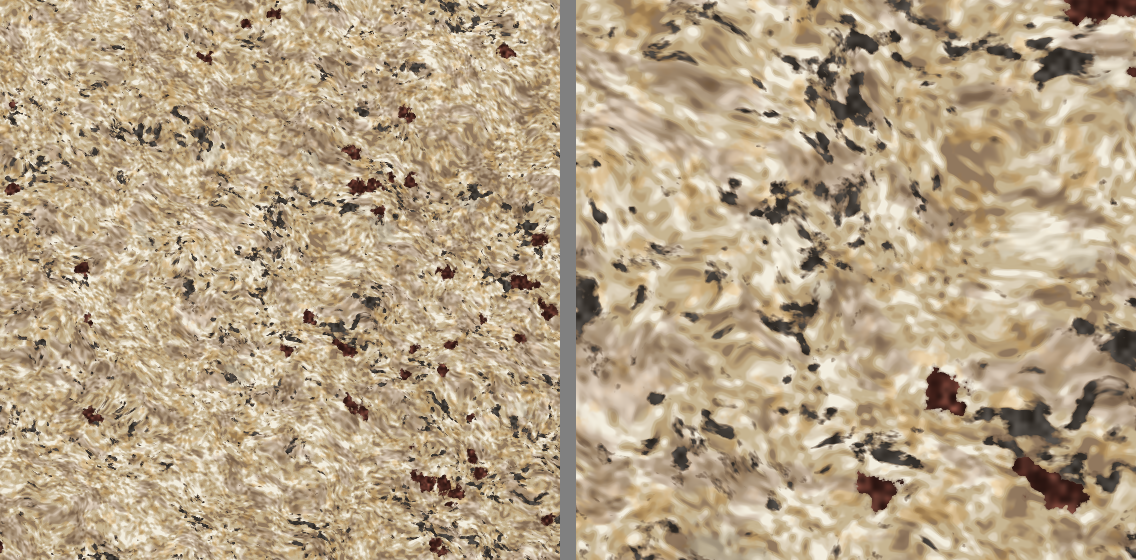
Left, the full canvas; right, a detail of the centre.
A Shadertoy shader for this texture:

```glsl
// Polished golden granite: a mottled cream and tan ground with slanting grain,
// taupe smears, pale quartz, black mica flecks and clustered red garnets.
// Layers of value noise make the ground; jittered cells scatter the crystals.

float hash(vec2 p) {
    vec3 h = fract(vec3(p.xyx) * 0.1031);
    h += dot(h, h.yzx + 33.33);
    return fract((h.x + h.y) * h.z);
}

float noise(vec2 p) {
    vec2 cell = floor(p), f = fract(p);
    f = f * f * (3.0 - 2.0 * f);
    return mix(mix(hash(cell), hash(cell + vec2(1, 0)), f.x),
               mix(hash(cell + vec2(0, 1)), hash(cell + vec2(1, 1)), f.x), f.y);
}

float fbm(vec2 p) {
    float sum = 0.0, amp = 0.533;
    for (int i = 0; i < 4; i++) {
        sum += amp * noise(p);
        p = mat2(1.6, 1.2, -1.2, 1.6) * p + 17.3;
        amp *= 0.5;
    }
    return sum;
}

// Signed depth inside scattered clusters of round lobes, in cell units
float clusters(vec2 p, float chance, float minRadius, float maxRadius, float seed) {
    vec2 home = floor(p);
    float depth = -1.0;
    for (int y = -1; y <= 1; y++)
    for (int x = -1; x <= 1; x++) {
        vec2 cell = home + vec2(x, y);
        vec2 id = cell + seed;
        float clump = smoothstep(0.2, 0.8, noise(id * 0.37)) * 2.0;
        if (hash(id) > chance * clump) continue;
        vec2 center = cell + 0.2 + 0.6 * vec2(hash(id + 31.7), hash(id + 57.1));
        float lobes = 1.0 + floor(4.0 * pow(hash(id + 83.9), 2.0));
        for (float i = 0.0; i < lobes; i++) {
            float radius = mix(minRadius, maxRadius, hash(id + 11.3 * i + 5.0));
            depth = max(depth, radius - length(p - center));
            center += radius * vec2(1.2, 1.8 * hash(id + 7.7 * i) - 1.2);
        }
    }
    return depth;
}

void mainImage(out vec4 fragColor, in vec2 fragCoord) {
    vec2 p = fragCoord / iResolution.y;
    float pixel = 1.0 / iResolution.y;

    // Grain coordinates: warped, slanting down to the right, stretched along x
    vec2 warp = vec2(fbm(p * 9.0), fbm(p * 9.0 + 40.0)) - 0.5;
    vec2 grain = mat2(0.9, 0.43, -0.43, 0.9) * (p + 0.06 * warp);
    grain.x *= 0.6;

    // Ground tone, from faint drifts to crisp single grains
    float tone = 0.1 + 1.3 * (fbm(p * 6.0 + 9.0) - 0.5)
               + 3.6 * (fbm(grain * 55.0 + 90.0) - 0.5)
               + 3.2 * (noise(grain * 150.0 + 3.0) - 0.5)
               + 3.6 * (noise(grain * vec2(330.0, 250.0) + 7.0) - 0.5);
    vec3 col = mix(vec3(0.57, 0.47, 0.37), vec3(0.72, 0.62, 0.46), smoothstep(-2.0, -1.0, tone));
    col = mix(col, vec3(0.78, 0.71, 0.57), smoothstep(-0.9, -0.2, tone));
    col = mix(col, vec3(0.86, 0.81, 0.72), smoothstep(0.2, 1.0, tone));
    col = mix(col, vec3(0.95, 0.93, 0.87), smoothstep(1.1, 2.2, tone));

    // Golden stains and taupe smears
    float gold = smoothstep(0.54, 0.76, fbm(p * 75.0 + 71.0));
    col = mix(col, vec3(0.78, 0.62, 0.38) + 0.05 * tone, 0.55 * gold);
    float taupe = smoothstep(0.54, 0.66, fbm(grain * vec2(44.0, 52.0) + 130.0));
    col = mix(col, vec3(0.62, 0.53, 0.45) + 0.07 * tone, 0.65 * taupe);

    // Pale and greyish quartz with ragged rims
    float ragged = fbm(p * 75.0 + 23.0) - 0.5;
    float quartz = clusters(grain * 13.0, 0.15, 0.08, 0.2, 200.0) + 0.5 * ragged;
    float milky = noise(p * 14.0 + 61.0);
    vec3 quartzColor = mix(vec3(0.73, 0.69, 0.60), vec3(0.90, 0.88, 0.82), milky);
    col = mix(col, quartzColor + 0.05 * tone, 0.7 * smoothstep(-0.03, 0.06, quartz));

    // Small mica flecks strewn along streaks, with brown fringes
    float streak = fbm(grain * vec2(17.0, 24.0) + 310.0) - 0.5;
    float mica = fbm(grain * vec2(150.0, 120.0) + 170.0) + 0.75 * streak;
    col = mix(col, vec3(0.43, 0.34, 0.26), 0.7 * smoothstep(0.69, 0.79, mica));
    vec3 micaColor = vec3(0.15, 0.13, 0.11) + 0.2 * noise(p * 230.0);
    col = mix(col, micaColor, smoothstep(0.77, 0.84, mica));

    // Garnets: ragged dark red lobes, mottled and cracked, with a brown rim
    float chipped = fbm(p * 130.0 + 29.0) - 0.5;
    float garnet = clusters(p * 17.0 + 0.5 * warp, 0.17, 0.07, 0.23, 500.0) + 0.35 * chipped;
    float mottle = noise(p * 170.0 + 19.0);
    vec3 garnetColor = mix(vec3(0.21, 0.10, 0.08), vec3(0.50, 0.29, 0.24), mottle * mottle);
    garnetColor *= 0.65 + 0.6 * noise(p * 260.0 + 47.0);
    col = mix(col, vec3(0.46, 0.35, 0.27), 0.4 * smoothstep(-0.06, 0.0, garnet));
    col = mix(col, garnetColor, smoothstep(-17.0 * pixel, 17.0 * pixel, garnet));

    fragColor = vec4(clamp(col, 0.0, 1.0), 1.0);
}
```
